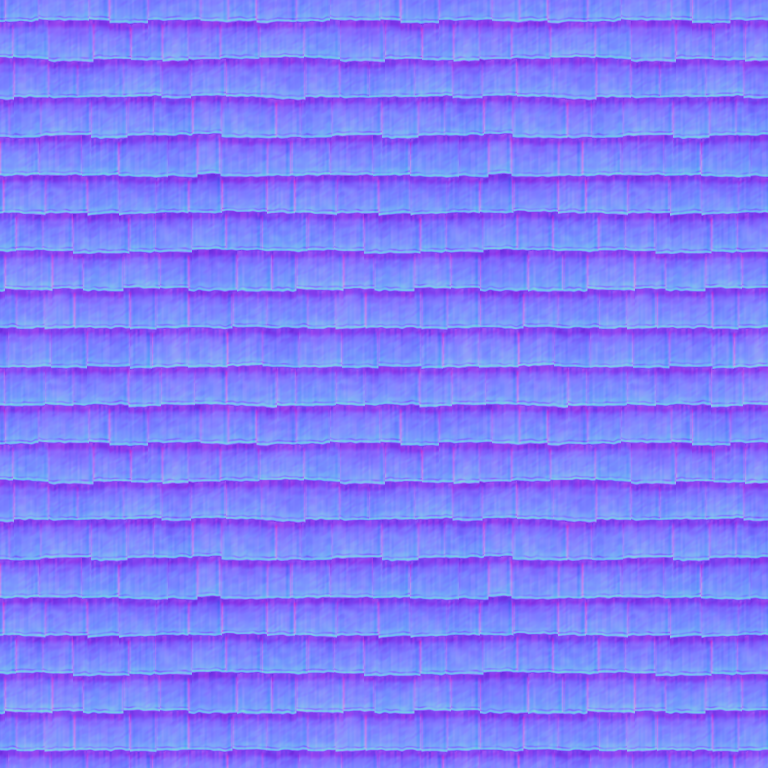
Give the GLSL for this texture map, as a WebGL 1 fragment shader.

```glsl
precision highp float;
// Tangent-space normal map of overlapping rows of worn wooden roof shingles.

uniform vec2 u_resolution;

#define ROWS 20.0           // courses down the canvas
#define ROW_SHIFT 0.573     // height of the cut course at the top
#define COLUMNS 21.1        // mean shingles across the canvas
#define REPEAT vec2(8.0, 11.0) // shingles and courses before the layout recurs
#define SEAM_JITTER 0.62    // unevenness of shingle widths
#define SEAM_WIDTH 0.036    // in mean shingle widths
#define SEAM_SLOPE 0.46
#define EDGE_WEAR 0.09      // raggedness of lower edges, in courses
#define TILT 0.10           // lean of single shingles
#define GRAIN 0.15          // strength of the wood relief

float hash(vec2 p) {
  return fract(sin(dot(p, vec2(127.1, 311.7))) * 43758.5453);
}

float noise(vec2 p) {
  vec2 i = floor(p), f = fract(p);
  f = f * f * (3.0 - 2.0 * f);
  return mix(mix(hash(i), hash(i + vec2(1.0, 0.0)), f.x),
             mix(hash(i + vec2(0.0, 1.0)), hash(i + 1.0), f.x), f.y);
}

float bump(float x, float width) {
  return exp(-x * x / (width * width));
}

// Wrapped identity of a shingle
vec2 key(float cell, float row) {
  return mod(vec2(cell, row), REPEAT);
}

float seamAt(float cell, float row) {
  return cell + SEAM_JITTER * hash(key(cell, row) + 3.7);
}

// Shingle index, distance to its left seam, distance to its right seam
vec3 findShingle(float u, float row) {
  float cell = floor(u);
  if (u < seamAt(cell, row)) cell -= 1.0;
  return vec3(cell, u - seamAt(cell, row), seamAt(cell + 1.0, row) - u);
}

// Ragged lower edge of the given course, measured downwards
float edgeAt(float u, float row) {
  vec3 s = findShingle(u, row);
  vec2 id = key(s.x, row);
  float drop = hash(id + 11.3) - 0.5;
  float slant = (hash(id + 17.9) - 0.5) * (s.y - 0.5);
  float chips = noise(vec2(s.y * 7.0, 0.5) + id * 19.0) - 0.5;
  float sag = sin(6.28318 * (u / REPEAT.x + hash(vec2(id.y, 5.0))));
  return row + 1.0 + EDGE_WEAR * (drop + slant + 0.6 * chips + 0.25 * sag);
}

// Vertical slope from the shaded top (t = 0) to the lit lower lip (t = 1)
float courseProfile(float t, float wear) {
  float g = mix(0.26, 0.42, smoothstep(0.07, 0.23, t));
  g = mix(g, 0.51, smoothstep(0.22, 0.42, t));
  g = mix(g, 0.57, smoothstep(0.42, 0.70, t));
  g = mix(g, 0.66, smoothstep(0.70, 0.88, t));
  g -= 0.26 * wear * bump(t - 0.895, 0.025);
  g += 0.10 * bump(t - 0.945, 0.03);
  return mix(g, 0.26, smoothstep(0.955, 1.0, t));
}

vec3 shingleNormal(vec2 uv) {
  float u = uv.x * COLUMNS;
  float v = (1.0 - uv.y) * ROWS - ROW_SHIFT;

  // Course under this point
  float row = floor(v + 0.5);
  if (v < edgeAt(u, row - 1.0)) row -= 1.0;
  float top = edgeAt(u, row - 1.0);
  float t = (v - top) / (edgeAt(u, row) - top);

  vec3 s = findShingle(u, row);
  vec2 id = key(s.x, row);
  vec2 local = vec2(s.y, t);
  vec2 offset = id * 23.0 + 40.0;

  // Course shape with a shadow of uneven depth
  float wear = noise(local * vec2(5.0, 2.0) + offset);
  float shade = (noise(vec2(s.y * 6.0, 0.0) + offset) - 0.5) * 0.09;
  float g = courseProfile(clamp(t + shade * (1.0 - t) * t * 4.0, 0.0, 1.0), wear);
  vec2 slope = vec2(-0.2 * (g - 0.5), 2.0 * g - 1.0);

  // Lean of each shingle, then upright grain, slanted scratches and dents
  slope += TILT * (vec2(hash(id + 29.1), hash(id + 31.7)) - 0.5);
  float streak = noise(local * vec2(17.0, 1.6) + offset) - 0.5;
  float scratch = noise(vec2(s.y * 9.0 + t * 13.0, t * 5.0 - s.y * 3.0) + offset) - 0.5;
  float dent = noise(local * vec2(5.0, 6.0) + offset + 7.0) - 0.5;
  slope.x += GRAIN * (streak * (1.0 + 1.6 * exp(-t * 5.0)) + 0.6 * dent);
  slope.y += GRAIN * (scratch + 0.8 * dent + 0.4 * streak);

  // Seams: a facing wall, and a fainter opposite wall beside it
  float leftPower = 0.3 + 0.7 * hash(id + 41.0);
  float rightPower = 0.3 + 0.7 * hash(key(s.x + 1.0, row) + 41.0);
  float span = smoothstep(0.02, 0.14, t) * (1.0 - smoothstep(0.91, 0.98, t));
  float facing = leftPower * bump(s.y, SEAM_WIDTH) + rightPower * bump(s.z, SEAM_WIDTH) * step(SEAM_WIDTH * 0.1, s.z);
  facing = min(facing, 1.0);
  float backing = rightPower * bump(s.z - 0.09, 0.05) + 0.35 * leftPower * bump(s.y - 0.10, 0.04);
  slope.x += span * (SEAM_SLOPE * facing - 0.24 * backing);
  slope.y -= span * 0.10 * facing;

  slope = clamp(slope, -0.68, 0.68);
  return vec3(slope, sqrt(1.0 - dot(slope, slope)));
}

void main() {
  // Four samples per pixel smooth the ragged edges
  vec3 sum = vec3(0.0);
  for (int i = 0; i < 4; i++) {
    float n = float(i);
    vec2 jitter = vec2(mod(n, 2.0), floor(n / 2.0)) * 0.5 - 0.25;
    sum += shingleNormal((gl_FragCoord.xy + jitter) / u_resolution);
  }
  gl_FragColor = vec4(sum * 0.125 + 0.5, 1.0);
}
```
